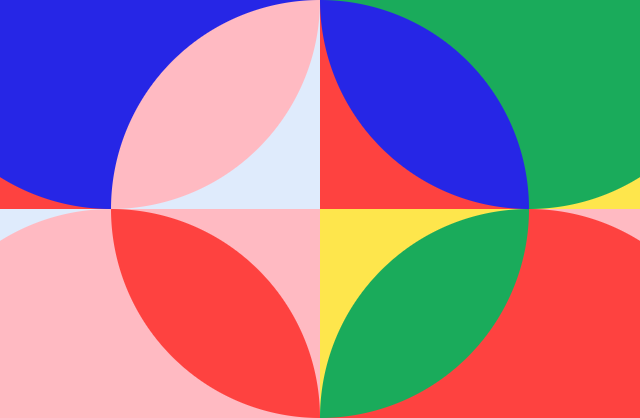
This background is drawn by a Shadertoy shader. Its source:

```glsl
// Flat geometric mosaic: four mirrored quadrants share a central circle.
// In each, a corner circle of equal radius cuts that circle into a petal and
// a concave corner; every edge is a distance function, one pixel soft.

const vec3 PINK   = vec3(1.00, 0.73, 0.76);
const vec3 RED    = vec3(0.995, 0.26, 0.25);
const vec3 BLUE   = vec3(0.15, 0.15, 0.90);
const vec3 GREEN  = vec3(0.10, 0.67, 0.355);
const vec3 YELLOW = vec3(0.995, 0.90, 0.30);
const vec3 PALE   = vec3(0.875, 0.92, 0.99);

// Signed distance to a circle of unit radius
float unitCircle(vec2 p, vec2 center) {
    return length(p - center) - 1.0;
}

// Coverage of the region where the distance is negative
float inside(float dist, float pixel) {
    return clamp(0.5 - dist / pixel, 0.0, 1.0);
}

// One quadrant, with q measured outward from the middle of the canvas
vec3 quadrant(vec2 q, float pixel, vec3 field, vec3 petal, vec3 nearCorner, vec3 farCorner) {
    float inCenter = inside(unitCircle(q, vec2(0.0)), pixel);
    float inCorner = inside(unitCircle(q, vec2(1.0)), pixel);
    vec3 disc = mix(field, petal, inCenter);
    vec3 corners = mix(farCorner, nearCorner, inside(q.x - 1.0, pixel));
    return mix(corners, disc, inCorner);
}

void mainImage(out vec4 fragColor, in vec2 fragCoord) {
    // Half the canvas height is one unit
    float pixel = 2.0 / iResolution.y;
    vec2 p = (fragCoord - 0.5 * iResolution.xy) * pixel;
    vec2 q = abs(p);

    // Colours: field, petal, near corner, far corner
    vec3 topLeft     = quadrant(q, pixel, BLUE, PINK, PALE, RED);
    vec3 topRight    = quadrant(q, pixel, GREEN, BLUE, RED, YELLOW);
    vec3 bottomLeft  = quadrant(q, pixel, PINK, RED, PINK, PALE);
    vec3 bottomRight = quadrant(q, pixel, RED, GREEN, YELLOW, PINK);

    // Join the quadrants along the two axes
    float left = inside(p.x, pixel);
    float bottom = inside(p.y, pixel);
    vec3 top = mix(topRight, topLeft, left);
    vec3 base = mix(bottomRight, bottomLeft, left);
    fragColor = vec4(mix(top, base, bottom), 1.0);
}
```
